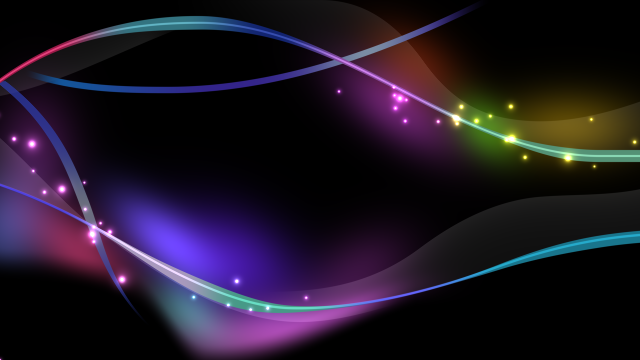
A WebGL 1 fragment shader for this background:

```glsl
precision highp float;
uniform vec2 u_resolution;

// Eased step that may also run downwards
float ramp(float a, float b, float x) {
  float t = clamp((x - a) / (b - a), 0., 1.);
  return t * t * (3. - 2. * t);
}

// Smooth curve through knots given as (x, y, slope)
float curve(float x, vec3 a, vec3 b) {
  float h = b.x - a.x, t = clamp((x - a.x) / h, 0., 1.), s = 1. - t;
  return mix(a.y, b.y, ramp(a.x, b.x, x)) + h * t * s * (a.z * s - b.z * t);
}
float curve(float x, vec3 a, vec3 b, vec3 c) {
  return x < b.x ? curve(x, a, b) : curve(x, b, c);
}
float curve(float x, vec3 a, vec3 b, vec3 c, vec3 d) {
  return x < b.x ? curve(x, a, b) : curve(x, b, c, d);
}

float bump(float x, float center, float width) {
  float d = (x - center) / width;
  return exp(-d * d);
}

float band(float d, float halfWidth) {
  float edge = 6.5 / u_resolution.y;
  return ramp(halfWidth + edge, halfWidth - edge, abs(d));
}

// Faint sheet between two curves, brightest at its outer edge
float veil(float y, float edge, float base) {
  return band(y - .5 * (edge + base), .5 * abs(edge - base)) * (.45 + .55 * exp(-1.5 * abs(y - edge)));
}

// Soft slanted ellipse
float glow(vec2 d, vec2 radius, float slope) {
  d.y -= slope * d.x;
  d /= radius;
  return exp(-dot(d, d));
}

vec3 hash3(vec2 cell) {
  return fract(sin(cell.x * vec3(127.1, 269.5, 419.2) + cell.y * vec3(311.7, 183.3, 371.9)) * 4375.85);
}

vec3 spark(vec2 p, vec2 center, float size) {
  vec3 high = mix(vec3(.85, .3, .95), vec3(.85, .8, .15), ramp(10.6, 11.8, center.x));
  vec3 low = mix(vec3(.9, .4, .9), vec3(.4, .9, .8), bump(center.x, 5., 1.));
  float d = length(p - center) / size;
  return mix(low, high, step(4., center.y) * step(7.8, center.x)) * (exp(-d * d) + .35 * exp(-d * d * .16))
    + .6 * exp(-d * d * 2.5);
}

// Where small sparks may appear
float sparkZone(vec2 p) {
  float left = bump(p.y, 5.6 - 1.15 * p.x, .75) * ramp(3.8, 3.2, p.x);
  float low = bump(p.y, 1.5, .3) * bump(p.x, 6.5, 2.3);
  float high = bump(p.y, 9.33 - .28 * p.x, .6) * ramp(8.1, 8.8, p.x);
  return max(max(left, low), high);
}

void main() {
  vec2 p = gl_FragCoord.xy / u_resolution * vec2(16., 9.);
  float x = p.x, y = p.y;
  float upper = curve(x, vec3(0., 6.98, .72), vec3(5., 8.43, 0.), vec3(10.4, 6.56, -.52), vec3(15., 5.1, 0.));
  vec3 dip = vec3(7.3, 1.27, 0.), shore = vec3(10.4, 1.55, .3);
  float lower = x < dip.x ? curve(x, vec3(0., 4.375, -.35), vec3(3.1, 2.88, -.62), dip)
    : curve(x, dip, vec3(12.5, 2.33, .35), vec3(16., 3.08, .08));

  // Coloured haze, lower group cut by a soft floor
  float ground = curve(x, vec3(0., 2.25, -.1), vec3(3.4, 1.6, -.5), vec3(5.2, -.2, 0.), shore);
  vec3 plum = vec3(.4, .13, .43);
  vec3 col = plum * .6 * glow(p - vec2(.9, 5.2), vec2(1., 1.5), 0.);
  col += vec3(.2, .24, .46) * glow(p - vec2(.1, 3.3), vec2(1., 1.3), 0.);
  col += vec3(.55, .16, .31) * glow(p - vec2(2., 2.7), vec2(1.3, .95), -.5);
  col += vec3(.35, .25, .8) * glow(p - vec2(4.1, 3.), vec2(1.3, .85), -.6);
  col += vec3(.25, .08, .6) * glow(p - vec2(5.9, 2.5), vec2(1.6, 1.2), -.3);
  col += plum * .55 * glow(p - vec2(9., 2.2), vec2(1.3, 1.), .3);
  col += vec3(.62, .28, .6) * glow(p - vec2(6.9, .65), vec2(2.2, .75), .1);
  col += vec3(.2, .42, .4) * glow(p - vec2(4.7, 1.2), vec2(.9, .7), -.4);
  col += plum * glow(p - vec2(9.2, 1.25), vec2(1.2, .4), .3);
  col *= ramp(-.25, .6, y - ground);
  col += plum * glow(p - vec2(9.9, 6.3), vec2(1.5, .9), -.5);
  col += vec3(.33, .1, .02) * glow(p - vec2(10.4, 7.4), vec2(1.2, .9), -.4);
  col += vec3(.12, .38, .04) * glow(p - vec2(12.1, 5.8), vec2(.8, .75), -.4);
  col += vec3(.38, .3, .02) * glow(p - vec2(14.2, 5.8), vec2(1.8, .9), 0.);

  // Grey veils
  float crest = curve(x, vec3(8., 9., 0.), vec3(10.6, 7.45, -1.4), vec3(12.8, 6.02, -.15), vec3(16., 6.46, .35));
  float swell = curve(x, vec3(6.5, 1.7, 0.), vec3(10.5, 2.8, .75), vec3(13.5, 4.08, .08), vec3(16., 4.27, .2));
  float drape = curve(x, vec3(0., 5.55, -.9), vec3(2.5, 3.2, -.75), vec3(7.5, .95, 0.), shore);
  float wing = curve(x, vec3(0., 6.6, .2), vec3(4.8, 8.4, .35));
  col += .09 * veil(y, crest, upper) * ramp(4., 9., x);
  col += .12 * veil(y, swell, lower) * ramp(6.5, 9., x);
  col += .11 * veil(y, drape, lower) * ramp(10., 8.5, x);
  col += .1 * veil(y, wing, upper) * ramp(4.8, 3.5, x);

  // Thin crossing ribbons
  float sweep = curve(x, vec3(.6, 7.2, -.35), vec3(4.2, 6.75, 0.), vec3(12.2, 9., .5));
  vec3 tint = mix(vec3(.08, .33, .6), vec3(.2, .14, .54), ramp(1.5, 5.5, x));
  tint = mix(tint, vec3(.48, .55, .64), bump(x, 9.2, 1.4));
  col = mix(col, tint, band(y - sweep, .08) * ramp(.6, 1.6, x) * ramp(12.3, 10.5, x));
  float stem = curve(y, vec3(.83, 3.75, -1.), vec3(4., 2.08, -.38), vec3(6.98, 0., -1.3));
  tint = mix(vec3(.17, .23, .65), vec3(.5, .55, .6), bump(y, 3.8, 1.1));
  col = mix(col, tint, .75 * band(x - stem, .03 + .1 * ramp(1., 4., y)) * ramp(.8, 2., y) * ramp(7., 6.95, y));

  // Main ribbons with bright cores
  tint = mix(vec3(.6, .1, .28), vec3(.2, .45, .5), ramp(1.3, 3.4, x));
  tint = mix(tint, vec3(.07, .14, .44), ramp(4.5, 6.6, x));
  tint = mix(tint, vec3(.54, .3, .63), ramp(7., 8.8, x));
  tint = mix(tint, vec3(.33, .57, .46), ramp(10.3, 11.9, x));
  col = mix(col, tint, band(y - upper, .06 + .11 * bump(x, 4.8, 2.3) + .09 * ramp(12., 14.5, x)));
  col += (.3 * tint + .12) * band(y - upper, .025);
  tint = mix(vec3(.22, .18, .6), vec3(.66, .6, .74), ramp(1.5, 3.2, x));
  tint = mix(tint, vec3(.28, .6, .53), ramp(4.5, 6., x));
  tint = mix(tint, vec3(.27, .27, .68), ramp(7.5, 9.8, x));
  tint = mix(tint, vec3(.1, .46, .55), ramp(10.2, 12.5, x));
  float wide = .03 + .17 * bump(x, 5.3, 1.9) + .12 * ramp(11., 15., x);
  col = mix(col, tint, band(y - lower, wide));
  col += .45 * tint * band(y - lower - .3 * wide, .03);

  // Cellular sparks, then evenly stepped larger ones
  for (int i = 0; i < 9; i++) {
    vec2 cell = floor(p / .4) + vec2(mod(float(i), 3.), floor(float(i) / 3.)) - 1.;
    vec3 h = hash3(cell);
    vec2 center = (cell + h.xy) * .4;
    col += spark(p, center, .025 + .03 * h.x * h.y) * step(h.z, .42 * sparkZone(center));
  }
  for (float n = 0.; n < 4.; n++) {
    col += spark(p, vec2(.8 + .75 * n, 5.4 - 1.13 * n), .085);
    col += spark(p, vec2(10. + 1.4 * n, 6.54 - .5 * n), .08);
  }
  gl_FragColor = vec4(min(col, 1.), 1.);
}
```
